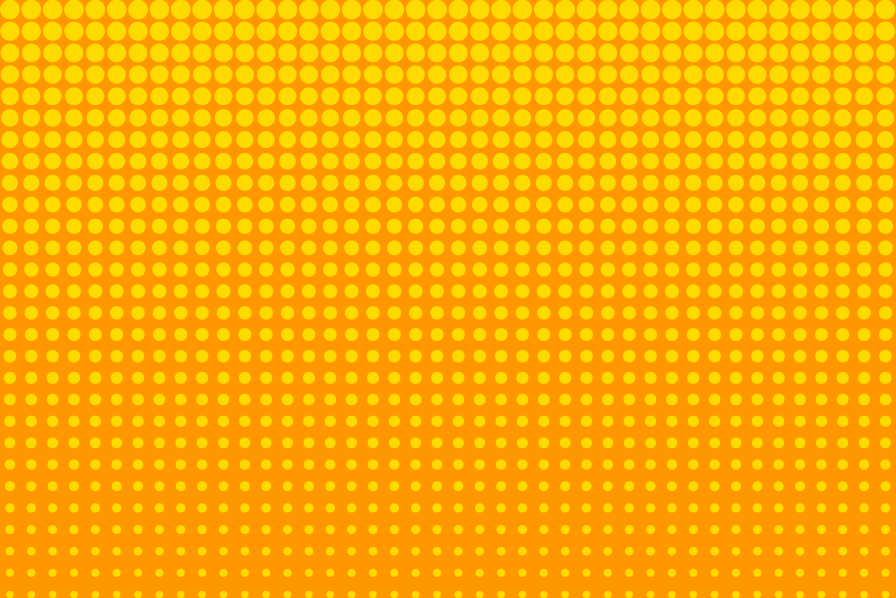
Reproduce this pattern procedurally as a WebGL 1 fragment shader.

```glsl
precision highp float;

uniform vec2 u_resolution;

// Lengths are in canvas heights; rows count down from the top edge.
const float ASPECT = 1.5;
const vec2 FIRST_DOT = vec2(0.0166, 0.0160);
const vec2 DOT_PITCH = vec2(0.03575, 0.03623);
const float TOP_RADIUS = 0.0164;
const float RADIUS_STEP = 0.000371;
const vec3 ORANGE = vec3(1.0, 0.592, 0.0);
const vec3 YELLOW = vec3(0.995, 0.86, 0.0);

// Signed distance to the nearest dot of the shrinking grid
float halftoneDistance(vec2 point) {
  vec2 cell = floor((point - FIRST_DOT) / DOT_PITCH + 0.5);
  vec2 center = FIRST_DOT + cell * DOT_PITCH;
  float radius = TOP_RADIUS - RADIUS_STEP * cell.y;
  return length(point - center) - radius;
}

void main() {
  vec2 uv = gl_FragCoord.xy / u_resolution;
  vec2 point = vec2(uv.x * ASPECT, 1.0 - uv.y);

  // One-pixel edge smoothing
  float pixel = 1.0 / u_resolution.y;
  float coverage = clamp(0.5 - halftoneDistance(point) / pixel, 0.0, 1.0);

  gl_FragColor = vec4(mix(ORANGE, YELLOW, coverage), 1.0);
}
```
